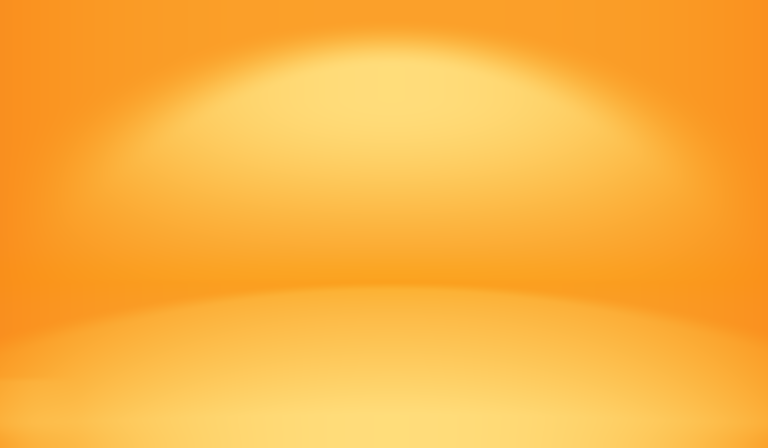
Reproduce this background procedurally as a Shadertoy shader.

```glsl
// A warm amber studio backdrop: a domed glow on the wall above a lit floor.
// Each region builds a light level from curved edges and smooth ramps;
// one colour ramp then turns that level into orange or pale gold.

#define CENTER_X 0.51
#define HORIZON 0.372
#define DOME_TOP 0.905
#define DOME_BEND 0.40
#define FLOOR_BEND 0.12
#define AMBIENT 0.22
#define DEEP_ORANGE vec3(0.978, 0.56, 0.12)
#define PALE_GOLD vec3(1.0, 0.865, 0.48)

// Light on the wall, brightest high up and fading toward the horizon.
float wallGlow(float side, float y) {
    float side2 = side * side;
    float domeEdge = DOME_TOP - DOME_BEND * side2;
    float softness = 0.055 + 0.13 * side2;
    float dome = 1.0 - smoothstep(domeEdge - softness, domeEdge + softness, y);
    float rise = smoothstep(0.31, 0.78, y);
    return dome * rise * max(1.0 - side2, 0.0);
}

// Light on the floor, growing toward the viewer below a curved edge.
float floorGlow(float side, float y) {
    float side2 = side * side;
    float edge = HORIZON - FLOOR_BEND * side2;
    float depth = (edge - y) / edge;
    float rim = smoothstep(0.0, 0.06 + 0.15 * side2, depth);
    float spread = clamp(depth / 0.8, 0.0, 1.0);
    return (0.25 * rim + 0.75 * spread) * (1.0 - 0.64 * side2);
}

// Map light to colour; blue rises later than red and green.
vec3 amberRamp(float light) {
    vec3 weight = vec3(light, light, pow(light, 1.4));
    return mix(DEEP_ORANGE, PALE_GOLD, weight);
}

void mainImage(out vec4 fragColor, in vec2 fragCoord) {
    vec2 uv = fragCoord / iResolution.xy;
    float side = (uv.x - CENTER_X) / 0.51;
    float sideAbs = abs(side);

    // Ambient level, then the wall and floor lights.
    float ambient = AMBIENT * (1.0 - pow(min(sideAbs, 1.0), 3.0));
    float onFloor = 1.0 - smoothstep(HORIZON - 0.006, HORIZON + 0.010, uv.y);
    float glow = mix(wallGlow(side, uv.y), floorGlow(side, uv.y), onFloor);
    float light = ambient + (1.0 - ambient) * glow;

    // Faint floor step at the left and shaded lower corners.
    float leftStep = (1.0 - smoothstep(0.03, 0.11, uv.x))
                   * (1.0 - smoothstep(0.145, 0.162, uv.y));
    float cornerShade = pow(sideAbs, 4.0) * (1.0 - smoothstep(0.0, 0.07, uv.y));
    light += 0.10 * leftStep - 0.20 * cornerShade;

    // Richer orange where the wall meets the floor.
    vec3 color = amberRamp(clamp(light, 0.0, 1.0));
    float seam = (uv.y - HORIZON - 0.01) / 0.05;
    color.b -= 0.05 * exp(-seam * seam) * (1.0 - 0.6 * sideAbs);

    fragColor = vec4(color, 1.0);
}
```
